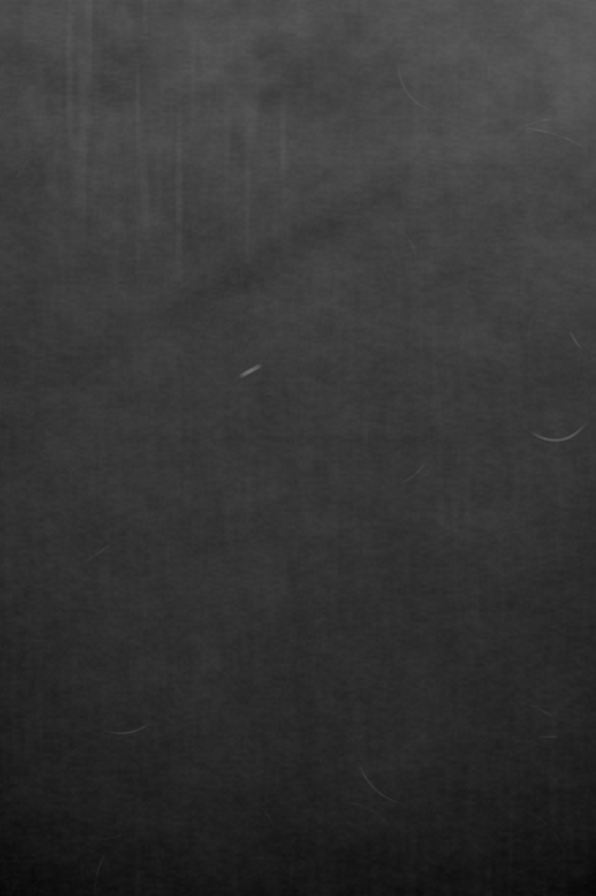
A Shadertoy shader for this texture:

```glsl
float hash(vec2 p) {
    return fract(sin(dot(p, vec2(127.1, 311.7))) * 43758.5453);
}

float noise(vec2 p) {
    vec2 cell = floor(p), f = fract(p);
    f = f * f * (3.0 - 2.0 * f);
    float low = mix(hash(cell), hash(cell + vec2(1, 0)), f.x);
    float high = mix(hash(cell + vec2(0, 1)), hash(cell + vec2(1, 1)), f.x);
    return mix(low, high, f.y);
}

// Layered noise, centred on zero
float fbm(vec2 p) {
    float sum = 0.0, weight = 0.5;
    for (int i = 0; i < 4; i++) {
        sum += weight * (noise(p) - 0.5);
        p = mat2(1.6, 1.2, -1.2, 1.6) * p + 17.3;
        weight *= 0.5;
    }
    return sum;
}

mat2 rotation(float angle) {
    float c = cos(angle), s = sin(angle);
    return mat2(c, -s, s, c);
}

// Soft stroke along a bent axis, fading towards both tips
float stroke(vec2 p, vec2 centre, float angle, float halfLength, float bend, float width) {
    vec2 q = rotation(angle) * (p - centre);
    float slope = 2.0 * bend * q.x;
    float across = abs(q.y - bend * q.x * q.x) / sqrt(1.0 + slope * slope);
    float tips = 1.0 - smoothstep(0.4, 1.0, abs(q.x) / halfLength);
    return tips * (1.0 - smoothstep(width * 0.2, width, across));
}

// Light falling from the top, with dim sides and a bright upper right corner
float boardLight(vec2 uv) {
    float light = 0.150 + 0.138 * uv.y - 0.075 * exp(-7.0 * uv.y);
    light -= 0.034 * pow(abs(2.0 * uv.x - 1.0), 3.0) * (1.0 - 0.5 * uv.y);
    return light + 0.09 * exp(-5.5 * length(uv - vec2(1.0)));
}

// Cloudy wiped chalk, small smudges and faint vertical streaks
float wipedChalk(vec2 p, float height) {
    float strength = mix(0.4, 1.0, smoothstep(0.45, 0.95, height));
    float clouds = 0.075 * fbm(p * vec2(9.0, 12.0)) + 0.065 * fbm(p * vec2(30.0, 36.0) + 40.0);
    float smudges = smoothstep(0.55, 0.9, noise(p * vec2(17.0, 24.0) + 5.0));
    float patches = smoothstep(0.35, 0.75, noise(p * vec2(7.0, 5.0) + 9.0));
    float streaks = smoothstep(0.5, 0.95, noise(p * vec2(130.0, 9.0)));
    return strength * (clouds + 0.016 * smudges + 0.028 * patches * streaks);
}

// Fine surface grain with a slight horizontal weave
float boardGrain(vec2 p) {
    float weave = noise(p * vec2(110.0, 260.0)) - 0.5;
    float threads = noise(p * vec2(240.0, 35.0) + 71.0) - 0.5;
    float specks = noise(p * 330.0 + 23.0) - 0.5;
    float mottle = noise(p * vec2(95.0, 130.0) + 57.0) - 0.5;
    return 0.020 * weave + 0.010 * threads + 0.020 * specks + 0.012 * mottle;
}

// Scattered hairline scratches, mostly near the sides and the foot
float scratches(vec2 p, float aspect) {
    float sum = 0.0;
    for (int i = 0; i < 20; i++) {
        float id = float(i);
        vec2 spot = vec2(hash(vec2(id, 1.0)), hash(vec2(id, 2.0)));
        spot.x = mix(spot.x, smoothstep(0.0, 1.0, spot.x), 0.7);
        spot.y = spot.y * mix(spot.y, 1.0, 0.3);
        float angle = 3.14159 * hash(vec2(id, 3.0));
        float halfLength = mix(0.012, 0.045, hash(vec2(id, 4.0)));
        float bend = 22.0 * (hash(vec2(id, 5.0)) - 0.5);
        float strength = mix(0.02, 0.085, pow(hash(vec2(id, 6.0)), 2.0));
        sum += strength * stroke(p, spot * vec2(aspect, 1.0), angle, halfLength, bend, 0.0022);
    }
    return sum * mix(0.3, 1.0, noise(p * 120.0));
}

void mainImage(out vec4 fragColor, in vec2 fragCoord) {
    vec2 uv = fragCoord / iResolution.xy;
    vec2 p = fragCoord / iResolution.y;
    float aspect = iResolution.x / iResolution.y;

    float tone = boardLight(uv) + wipedChalk(p, uv.y) + boardGrain(p);

    // Dark diagonal wipe and a thin horizontal seam
    vec2 wipe = rotation(0.52) * (p - vec2(0.45 * aspect, 0.71));
    tone -= 0.03 * exp(-pow(wipe.y / 0.024, 2.0) - pow(wipe.x / 0.17, 2.0));
    float seam = (p.y - 0.51 + 0.012 * fbm(p * 20.0)) / 0.006;
    tone -= 0.012 * exp(-seam * seam) * smoothstep(0.1, 0.4, uv.x) * smoothstep(0.95, 0.6, uv.x);

    // Scratches, one large hook and one short chalk tick
    tone += scratches(p, aspect);
    tone += 0.12 * stroke(p, vec2(0.94 * aspect, 0.509), 0.15, 0.036, 14.0, 0.0026);
    float chalk = mix(0.6, 1.0, noise(p * 200.0));
    tone += 0.24 * chalk * stroke(p, vec2(0.42 * aspect, 0.586), 0.5, 0.016, 0.0, 0.0036);

    fragColor = vec4(vec3(clamp(tone, 0.0, 1.0)), 1.0);
}
```
